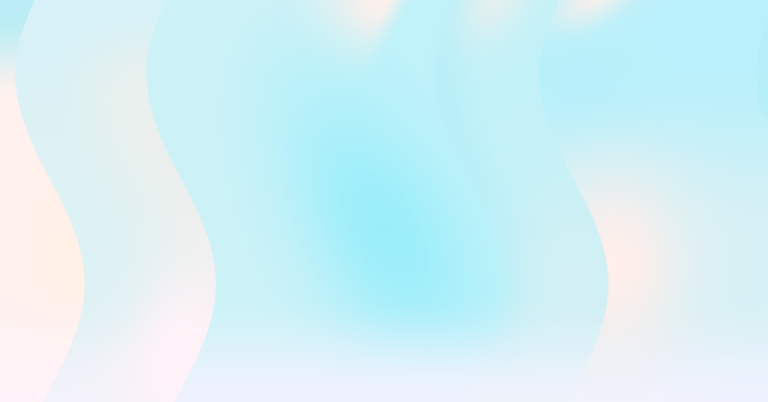
Write a Shadertoy shader that draws this background.

```glsl
// Soft elliptical glow, sheared sideways by lean
float glow(vec2 p, vec2 center, vec2 radius, float lean) {
    vec2 d = p - center;
    d.x += lean * d.y;
    d /= radius;
    return exp(-dot(d, d));
}

// Horizontal position of the shared wavy border at height y
float wave(float y) {
    return 0.065 - 0.0452 * cos(6.04 * (0.814 - y));
}

// Coverage to the right of the border moved by shift
float ribbon(vec2 p, float shift, float softness) {
    return smoothstep(-softness, softness, p.x - wave(p.y) - shift);
}

void mainImage(out vec4 fragColor, in vec2 fragCoord) {
    vec2 p = fragCoord / iResolution.xy;
    float crisp = 1.0 / iResolution.x;
    float across = p.x - wave(p.y);

    vec3 peach = vec3(1.0, 0.938, 0.92);
    vec3 aqua = vec3(0.71, 0.938, 0.98);
    vec3 mist = vec3(0.80, 0.948, 0.97);
    vec3 lilac = vec3(0.935, 0.95, 0.996);
    vec3 blush = vec3(1.0, 0.95, 0.972);
    float floorFade = 1.0 - smoothstep(0.0, 0.27, p.y);

    // Far left: cream below, aqua above
    vec3 cream = mix(vec3(1.0, 0.945, 0.93), vec3(1.0, 0.945, 0.90),
                     glow(p, vec2(0.10, 0.32), vec2(0.06, 0.25), 0.0));
    cream = mix(cream, blush, 1.0 - smoothstep(0.0, 0.35, p.y));
    vec3 color = mix(cream, vec3(0.73, 0.93, 0.96), smoothstep(0.74, 0.97, p.y));

    // Second ribbon: pale mist warming toward its right border
    vec3 pale = mix(vec3(0.87, 0.945, 0.955), vec3(0.84, 0.947, 0.968),
                    smoothstep(0.6, 1.0, p.y));
    pale = mix(pale, vec3(0.935, 0.937, 0.92),
               0.8 * smoothstep(0.04, 0.17, across) * (1.0 - smoothstep(0.75, 1.0, p.y)));
    pale = mix(pale, vec3(0.95, 0.95, 0.98), floorFade);
    pale = mix(pale, blush, glow(p, vec2(0.235, 0.12), vec2(0.075, 0.22), -0.1));
    color = mix(color, pale, ribbon(p, 0.0, crisp));

    // Wide middle: bright leaning core and a warm spot at the top
    vec3 middle = mix(mist, vec3(0.755, 0.948, 0.975), smoothstep(0.26, 0.43, across));
    float core = glow(p, vec2(0.50, 0.43), vec2(0.105, 0.31), 0.2);
    middle = mix(middle, vec3(0.605, 0.932, 0.982), core);
    float warmTop = glow(p, vec2(0.505, 1.01), vec2(0.085, 0.13), 0.0);
    float warmCut = 1.0 - smoothstep(-0.025, 0.015, p.x - 0.525 - 0.25 * (p.y - 1.0));
    middle = mix(middle, peach, warmTop * warmCut);
    middle = mix(middle, lilac, floorFade);
    color = mix(color, middle, ribbon(p, 0.171, crisp));

    // Fourth ribbon: faint shaded left border
    vec3 shaded = mix(vec3(0.725, 0.935, 0.97), vec3(0.765, 0.947, 0.972),
                      smoothstep(0.0, 0.07, across - 0.547));
    shaded = mix(shaded, vec3(0.825, 0.94, 0.955),
                 glow(p, vec2(0.75, 0.28), vec2(0.09, 0.28), 0.0));
    shaded = mix(shaded, vec3(0.92, 0.94, 0.93),
                 0.8 * glow(p, vec2(0.645, 1.0), vec2(0.045, 0.1), -0.2));
    shaded = mix(shaded, vec3(0.935, 0.95, 0.985), floorFade);
    color = mix(color, shaded, ribbon(p, 0.547, 0.012));

    // Right field: aqua above, mist below, peach beside the border
    vec3 field = mix(vec3(0.84, 0.943, 0.96), vec3(0.73, 0.942, 0.983),
                     smoothstep(0.4, 0.85, p.y));
    field = mix(field, aqua, 0.8 * glow(p, vec2(0.76, 0.79), vec2(0.09, 0.13), 0.0));
    field = mix(field, peach, 0.85 * glow(p, vec2(0.775, 1.01), vec2(0.045, 0.075), -0.4));
    field = mix(field, lilac, floorFade);
    field = mix(field, vec3(1.0, 0.933, 0.918),
                glow(p, vec2(0.80, 0.34), vec2(0.09, 0.23), 0.0));
    color = mix(color, field, ribbon(p, 0.682, crisp));

    // Sliver at the right rim
    color = mix(color, vec3(0.71, 0.935, 0.97),
                ribbon(p, 0.965, crisp) * smoothstep(0.64, 0.8, p.y));

    fragColor = vec4(color, 1.0);
}
```
